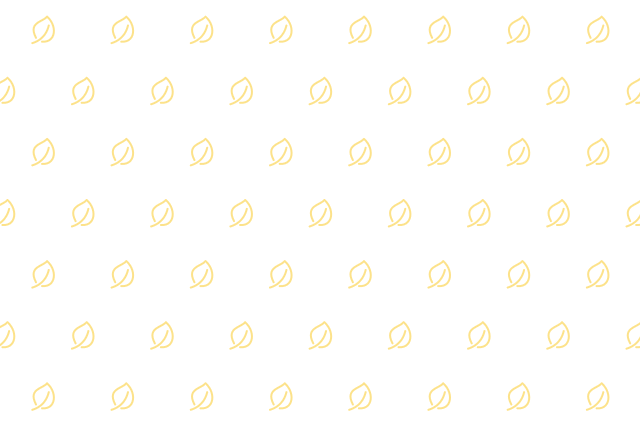
Give the GLSL for this pattern, as a WebGL 1 fragment shader.

```glsl
precision highp float;

// Thin yellow outline leaves on white, in staggered rows (half a column apart).
// Each leaf is three round-capped cubic Bezier strokes, measured as short
// segments inside one repeated cell; the canvas is 1152 units wide.

uniform vec2 u_resolution;

float segmentDistance(vec2 p, vec2 a, vec2 b) {
  vec2 ab = b - a;
  return length(p - a - ab * clamp(dot(p - a, ab) / dot(ab, ab), 0.0, 1.0));
}

vec2 bezier(vec2 a, vec2 b, vec2 c, vec2 d, float t) {
  float s = 1.0 - t;
  return s * s * s * a + 3.0 * s * s * t * b + 3.0 * s * t * t * c + t * t * t * d;
}

float curveDistance(vec2 p, vec2 a, vec2 b, vec2 c, vec2 d) {
  float nearest = 1e5;
  vec2 start = a;
  for (int i = 1; i <= 14; i++) {
    vec2 end = bezier(a, b, c, d, float(i) / 14.0);
    nearest = min(nearest, segmentDistance(p, start, end));
    start = end;
  }
  return nearest;
}

float leafDistance(vec2 p) {
  vec2 tip = vec2(7.5, 24.0);
  float leftEdge = curveDistance(p, tip, vec2(-1.0, 14.0), vec2(-27.0, 14.0), vec2(-12.5, -14.0));
  float rightEdge = curveDistance(p, tip, vec2(26.0, 8.0), vec2(24.0, -23.0), vec2(-1.5, -21.0));
  float vein = curveDistance(p, vec2(10.5, 8.0), vec2(6.0, -11.0), vec2(-7.0, -20.0), vec2(-19.0, -23.6));
  return min(vein, min(leftEdge, rightEdge));
}

void main() {
  // Anchor the grid at the top left, on the centre of the first leaf
  float pixel = 1152.0 / u_resolution.x;
  vec2 p = (gl_FragCoord.xy - vec2(0.0, u_resolution.y)) * pixel - vec2(77.25, -54.0);

  // Staggered cells
  vec2 grid = p / vec2(142.6, 110.0);
  float row = floor(grid.y + 0.5);
  grid.x += 0.5 * mod(row, 2.0);
  vec2 local = (fract(grid + 0.5) - 0.5) * vec2(142.6, 110.0);

  // Antialiased stroke
  float ink = clamp(0.5 + (1.8 - leafDistance(local)) / pixel, 0.0, 1.0);
  gl_FragColor = vec4(mix(vec3(1.0), vec3(0.99, 0.885, 0.54), ink), 1.0);
}
```
